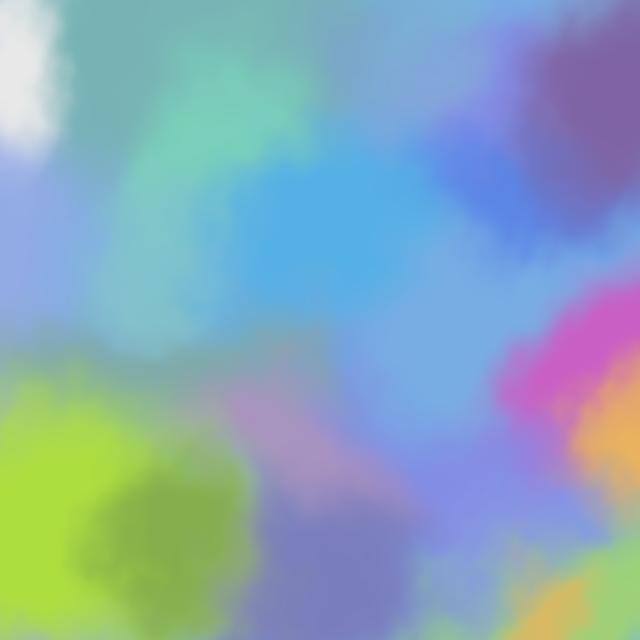
This background is drawn by a WebGL 2 fragment shader. Its source:

```glsl
#version 300 es
precision highp float;

#define LAYERS 10
#define TINTS 12
#define OCTAVES 4
#define DRIFT 0.10
#define FEATHER 0.11
#define EDGE_SOFTNESS 0.38
#define TINT_STRENGTH 0.30

uniform vec2 u_resolution;
out vec4 fragColor;

const vec3 SKY = vec3(0.33, 0.69, 0.90);
const vec3 PALE_SKY = vec3(0.47, 0.68, 0.89);
const vec3 TEAL = vec3(0.47, 0.70, 0.71);
const vec3 MINT = vec3(0.48, 0.83, 0.73);
const vec3 PERIWINKLE = vec3(0.51, 0.55, 0.90);
const vec3 LAVENDER = vec3(0.58, 0.67, 0.90);
const vec3 ROYAL = vec3(0.34, 0.51, 0.91);
const vec3 PLUM = vec3(0.50, 0.39, 0.64);
const vec3 SLATE = vec3(0.48, 0.49, 0.74);
const vec3 MAUVE = vec3(0.68, 0.57, 0.74);
const vec3 SAGE = vec3(0.50, 0.66, 0.62);
const vec3 LIME = vec3(0.68, 0.87, 0.25);
const vec3 OLIVE = vec3(0.49, 0.65, 0.30);
const vec3 MAGENTA = vec3(0.79, 0.37, 0.77);
const vec3 AMBER = vec3(0.91, 0.70, 0.37);
const vec3 LEAF = vec3(0.61, 0.82, 0.48);
const vec3 PAPER = vec3(0.91);

vec2 hash2(vec2 p) {
    vec3 q = fract(p.xyx * vec3(0.1031, 0.1030, 0.0973));
    q += dot(q, q.yzx + 33.33);
    return fract((q.xx + q.yz) * q.zy);
}

mat2 rotation(float angle) {
    float c = cos(angle), s = sin(angle);
    return mat2(c, s, -s, c);
}

// Linear interpolation on triangles leaves faint paint-like creases.
vec2 facetNoise(vec2 p) {
    vec2 cell = floor(p), f = p - cell;
    vec2 side = f.x > f.y ? vec2(1.0, 0.0) : vec2(0.0, 1.0);
    float high = max(f.x, f.y), low = min(f.x, f.y);
    vec2 n = hash2(cell) * (1.0 - high) + hash2(cell + side) * (high - low)
           + hash2(cell + 1.0) * low;
    return n - 0.5;
}

vec2 facetFbm(vec2 p) {
    vec2 sum = vec2(0.0);
    float amplitude = 1.0;
    for (int i = 0; i < OCTAVES; i++) {
        sum += amplitude * facetNoise(p);
        p = rotation(0.9) * p * 2.1 + 17.3;
        amplitude *= 0.55;
    }
    return sum;
}

// Coverage of a tilted elliptical wash with a soft rim.
float wash(vec2 p, vec2 center, vec2 radius, float tilt) {
    float d = length((p - center) * rotation(tilt) / radius);
    return 1.0 - smoothstep(1.0 - EDGE_SOFTNESS, 1.0 + EDGE_SOFTNESS, d);
}

vec3 paint(vec2 p) {
    // Cool ground
    vec3 color = mix(PALE_SKY, LAVENDER, smoothstep(0.3, 0.0, p.x));
    color = mix(color, TEAL, wash(p, vec2(0.26, 0.96), vec2(0.30, 0.25), 0.0));
    color = mix(color, MINT, 0.9 * wash(p, vec2(0.32, 0.71), vec2(0.10, 0.22), -0.25));
    color = mix(color, PERIWINKLE, wash(p, vec2(0.71, 0.87), vec2(0.15, 0.12), 0.4));
    color = mix(color, PERIWINKLE, wash(p, vec2(0.68, 0.25), vec2(0.27, 0.13), -0.7));

    // Scattered translucent tints
    for (int i = 0; i < TINTS; i++) {
        vec2 seed = vec2(float(i), 7.0);
        vec2 size = 0.05 + 0.09 * hash2(seed + 31.0);
        vec2 pick = hash2(seed + 63.0);
        vec3 tint = mix(mix(MINT, LAVENDER, pick.x), PERIWINKLE, step(0.6, pick.y));
        color = mix(color, tint, TINT_STRENGTH * wash(p, hash2(seed), size, 6.3 * pick.x));
    }

    // Saturated blues and violets
    color = mix(color, ROYAL, 0.9 * wash(p, vec2(0.80, 0.70), vec2(0.20, 0.08), -0.15));
    color = mix(color, SKY, wash(p, vec2(0.50, 0.64), vec2(0.14, 0.17), -0.5));
    color = mix(color, PALE_SKY, wash(p, vec2(0.70, 0.49), vec2(0.14, 0.17), 0.0));
    color = mix(color, PLUM, wash(p, vec2(0.95, 0.85), vec2(0.17, 0.18), 0.3));
    color = mix(color, SAGE, 0.8 * wash(p, vec2(0.26, 0.43), vec2(0.24, 0.08), -0.1));
    color = mix(color, MAUVE, 0.9 * wash(p, vec2(0.46, 0.28), vec2(0.19, 0.08), -0.6));
    color = mix(color, SLATE, wash(p, vec2(0.43, 0.08), vec2(0.21, 0.17), 0.2));

    // Greens and warm corners
    color = mix(color, LIME, wash(p, vec2(0.10, 0.17), vec2(0.24, 0.24), 0.5));
    color = mix(color, OLIVE, 0.85 * wash(p, vec2(0.23, 0.13), vec2(0.08, 0.16), -0.3));
    color = mix(color, MAGENTA, wash(p, vec2(0.95, 0.41), vec2(0.19, 0.12), 0.6));
    color = mix(color, LEAF, wash(p, vec2(0.90, 0.05), vec2(0.29, 0.11), 0.35));
    color = mix(color, AMBER, wash(p, vec2(0.98, 0.29), vec2(0.10, 0.09), 0.4));
    color = mix(color, AMBER, 0.8 * wash(p, vec2(0.82, 0.05), vec2(0.06), 0.0));
    return mix(color, PAPER, wash(p, vec2(0.0, 0.89), vec2(0.07, 0.16), 0.0));
}

void main() {
    vec2 uv = gl_FragCoord.xy / u_resolution;
    vec2 drifted = uv + DRIFT * facetFbm(uv * 4.0 + 5.0);

    // Average many ragged coats into feathered edges
    vec3 color = vec3(0.0);
    for (int i = 0; i < LAYERS; i++) {
        float coat = float(i);
        vec2 grain = rotation(coat * 1.3) * uv * 5.5 + coat * 23.7 + 60.0;
        color += paint(drifted + FEATHER * facetFbm(grain));
    }
    fragColor = vec4(color / float(LAYERS), 1.0);
}
```
